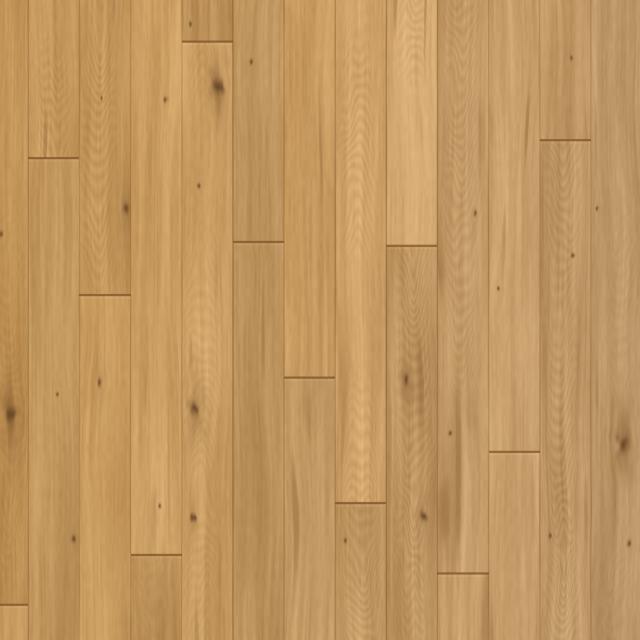
Give the GLSL for this texture, as a WebGL 2 fragment shader.

```glsl
#version 300 es
precision highp float;
// Oak floor of narrow upright planks with staggered joints, fine grain and knots.
uniform vec2 u_resolution;
out vec4 fragColor;

const float PLANK_WIDTH = 0.0799;
// Height of the end joint in each column; a negative value means none.
const float JOINTS[13] = float[13](0.055, 0.753, 0.539, 0.133, 0.935, 0.622,
    0.410, 0.214, 0.616, 0.104, 0.294, 0.781, -1.0);

float hash(vec2 p) {
    vec3 q = fract(p.xyx * 0.1031);
    q += dot(q, q.yzx + 33.33);
    return fract((q.x + q.y) * q.z);
}

float noise(vec2 p) {
    vec2 i = floor(p), f = fract(p);
    f = f * f * (3.0 - 2.0 * f);
    return mix(mix(hash(i), hash(i + vec2(1, 0)), f.x),
               mix(hash(i + vec2(0, 1)), hash(i + vec2(1, 1)), f.x), f.y);
}

// Soft-edged line of the given half width.
float line(float dist, float halfWidth, float blur) {
    return 1.0 - smoothstep(halfWidth - blur, halfWidth + blur, dist);
}

void main() {
    vec2 uv = gl_FragCoord.xy / u_resolution;
    float blur = max(0.0008, 0.7 / u_resolution.x);

    // Plank layout
    float across = (uv.x - 0.0443) / PLANK_WIDTH + 1.0;
    float column = clamp(floor(across), 0.0, 12.0);
    float joint = JOINTS[int(column)];
    vec2 plank = vec2(column, step(joint, uv.y));
    float seed = hash(plank * 7.3 + 11.7);
    vec2 p = vec2((fract(across) - 0.5) * PLANK_WIDTH, uv.y);

    // Knots: dark eyes with long stained streaks that push the grain aside
    float eye = 0.0, stain = 0.0, bend = 0.0;
    for (int i = -1; i <= 1; i++) {
        float cell = floor(p.y * 4.0) + float(i);
        vec2 key = plank * vec2(13.0, 57.0) + vec2(cell * 3.7, cell + 29.0);
        float present = step(hash(key), 0.48);
        vec2 center = vec2((hash(key + 4.1) - 0.5) * 0.066,
                           (cell + 0.15 + 0.7 * hash(key + 8.3)) / 4.0);
        float size = mix(0.002, 0.0075, pow(hash(key + 15.9), 2.0));
        vec2 d = p - center;
        d.x += (noise(p * vec2(150, 60) + seed * 40.0) - 0.5) * size * 1.6;
        float r2 = dot(d / vec2(size, size * 1.8), d / vec2(size, size * 1.8));
        eye += present * exp(-r2 * 1.2);
        bend += present * d.x * exp(-r2 * 0.12) * 0.55;
        vec2 s = d / vec2(size * 1.8 + 0.002, size * 7.0 + 0.012);
        stain += present * exp(-dot(s, s)) * smoothstep(0.002, 0.007, size);
    }

    // Grain coordinates, wandering slowly along the plank
    vec2 g = vec2(p.x - bend, p.y);
    g.x += (noise(vec2(g.x * 20.0, g.y * 5.0) + seed * 91.0) - 0.5) * 0.012;
    vec2 shift = vec2(seed * 170.0, column * 19.0);
    float mottle = noise(g * vec2(32, 4.5) + shift) - 0.5;
    float broad = noise(g * vec2(120, 3) + shift) - 0.5;
    float fibre = noise(g * vec2(330, 9) + shift) - 0.5;
    float pore = noise(g * vec2(380, 70) + shift) - 0.5;

    // Nested arches on some planks
    float axis = g.x - (hash(plank + 3.9) - 0.5) * 0.025;
    float way = seed < 0.5 ? -1.0 : 1.0;
    float rings = 48.0 * g.y * way + 3500.0 * axis * axis
                + 3.0 * noise(g * vec2(60, 11) + shift);
    float arch = abs(fract(rings) * 2.0 - 1.0) - 0.5;
    arch *= exp(-axis * axis * 1300.0) * smoothstep(0.35, 0.7, hash(plank + 21.3))
          * smoothstep(0.25, 0.65, noise(vec2(seed * 50.0, g.y * 4.0)));

    // Colour: warmer on the left, paler on the right, toned per plank
    vec3 color = mix(vec3(0.765, 0.587, 0.350), vec3(0.770, 0.613, 0.420), uv.x);
    color *= 1.0 + (seed - 0.5) * 0.09 + (uv.y - 0.5) * 0.03;
    color += vec3(0.6, 0.9, 1.2) * (hash(plank + 6.7) - 0.5) * 0.025;
    float grain = 0.065 * mottle + 0.06 * broad + 0.05 * fibre
                + 0.03 * pore + 0.055 * arch;
    color += grain * vec3(0.95, 1.0, 0.95);

    // Mineral streaks, stains and knot eyes
    float streak = smoothstep(0.72, 0.95, noise(g * vec2(105, 5) + shift + 63.0))
                 * smoothstep(0.5, 0.85, noise(g * vec2(18, 4) + shift + 37.0));
    float stained = clamp(stain * (0.2 + 0.6 * noise(g * vec2(190, 18) + shift)), 0.0, 0.6);
    color = mix(color, vec3(0.55, 0.39, 0.21), max(stained, 0.45 * streak));
    color = mix(color, vec3(0.36, 0.24, 0.13), min(eye, 1.0) * 0.75);

    // Bevelled seams between planks and at their ends
    float sideDist = (0.5 - abs(fract(across) - 0.5)) * PLANK_WIDTH;
    float seam = floor(across + 0.5);
    float sideStrength = 0.32 + 0.28 * hash(vec2(seam, 5.0))
                       + 0.15 * (noise(vec2(seam * 9.0, uv.y * 14.0)) - 0.5);
    color = mix(color, vec3(0.54, 0.37, 0.18), sideStrength * line(sideDist, 0.0011, blur));
    color += 0.025 * line(abs(uv.y - joint + 0.004), 0.0014, blur);
    color = mix(color, vec3(0.49, 0.32, 0.15), 0.75 * line(abs(uv.y - joint), 0.0017, blur));

    fragColor = vec4(color, 1.0);
}
```
